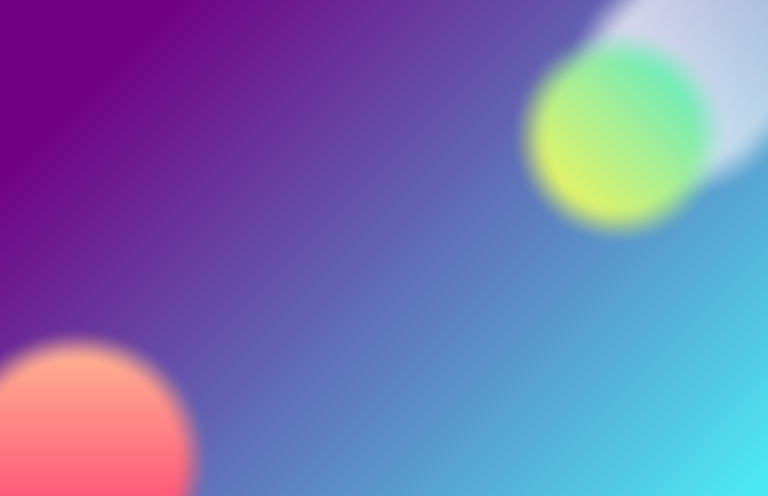
A Shadertoy shader for this background:

```glsl
// Soft blurred blobs floating over a diagonal purple-to-cyan gradient.
// Each blob is a signed distance turned into a wide, feathered mask,
// filled with its own linear gradient and layered back to front.

// Signed distance to a capsule running from a to b
float capsule(vec2 p, vec2 a, vec2 b, float radius) {
    vec2 axis = b - a;
    float along = clamp(dot(p - a, axis) / dot(axis, axis), 0.0, 1.0);
    return length(p - a - along * axis) - radius;
}

// Coverage of a shape whose edge is blurred over +-blur
float softMask(float dist, float blur) {
    return 1.0 - smoothstep(-blur, blur, dist);
}

// Linear position of x between two stops, clamped to 0..1
float ramp(float from, float to, float x) {
    return clamp((x - from) / (to - from), 0.0, 1.0);
}

void mainImage(out vec4 fragColor, in vec2 fragCoord) {
    // Canvas height is 1, width is 1.55
    vec2 p = fragCoord / iResolution.xy * vec2(1.55, 1.0);

    // Diagonal backdrop, from upper left to lower right
    float diagonal = p.x + 1.0 - p.y;
    vec3 color = mix(vec3(0.443, 0.0, 0.51), vec3(0.30, 0.91, 0.95),
                     ramp(0.34, 2.5, diagonal));

    // Translucent white haze, thinner towards the upper right corner
    float haze = softMask(capsule(p, vec2(1.381, 0.839), vec2(1.532, 0.99), 0.2), 0.045);
    float hazeAlpha = 0.5 + 0.75 * (1.55 - p.x) + 0.3 * (1.0 - p.y);
    color = mix(color, vec3(1.0), haze * clamp(hazeAlpha, 0.0, 0.72));

    // Yellow to mint disc
    vec3 lime = mix(vec3(0.88, 0.955, 0.42), vec3(0.46, 0.925, 0.72),
                    ramp(1.76, 2.19, p.x + p.y));
    float disc = length(p - vec2(1.25, 0.726)) - 0.181;
    color = mix(color, lime, softMask(disc, 0.042));

    // Peach to coral disc rising from the lower left corner
    vec3 coral = mix(vec3(1.0, 0.355, 0.48), vec3(1.0, 0.68, 0.57),
                     ramp(0.0, 0.28, p.y));
    float sun = length(p - vec2(0.155, 0.07)) - 0.235;
    color = mix(color, coral, softMask(sun, 0.038));

    fragColor = vec4(color, 1.0);
}
```
